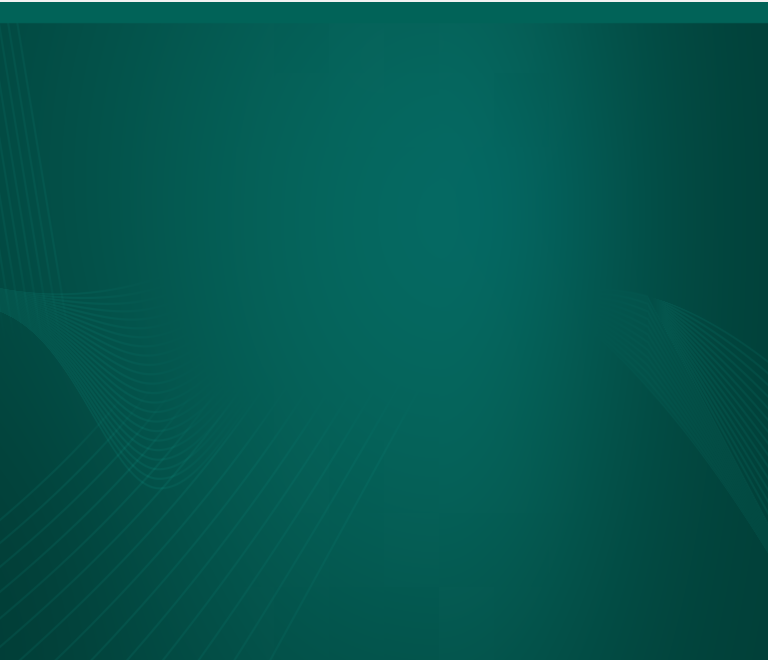
Give the GLSL for this background, as a Shadertoy shader.

```glsl
const vec3 DARK_TEAL = vec3(0.002, 0.240, 0.212);
const vec3 GLOW_TEAL = vec3(0.022, 0.408, 0.372);
const vec3 BLUE_TINT = vec3(-0.005, 0.004, 0.018);
const vec3 BAR_TEAL = vec3(0.002, 0.390, 0.345);
const vec3 LINE_TINT = vec3(0.012, 0.075, 0.068);
const vec2 GLOW_CENTER = vec2(0.57, 0.34);
const vec3 GLOW_REACH = vec3(0.54, 0.29, 0.87);   // left, right, vertical
const float BAR_DEPTH = 0.035;
const float RIM_DEPTH = 0.003;
const float LINE_WIDTH = 0.0024;
const float MESH_LINES = 22.0;
const float SWEEP_LINES = 13.0;
const float FAN_LINES = 14.0;
const float FOLD_LINES = 12.0;
const float STRAND_GAP = 0.012;
const vec2 PATCH_GRID = vec2(14.0, 9.0);
const float PATCH_STRENGTH = 0.007;

float hash(vec2 p) {
    vec3 q = fract(vec3(p.xyx) * 0.1031);
    q += dot(q, q.yzx + 33.33);
    return fract((q.x + q.y) * q.z);
}

// Soft window between two limits
float band(float v, float lo, float hi, float soft) {
    return smoothstep(lo - soft, lo + soft, v) * (1.0 - smoothstep(hi - soft, hi + soft, v));
}

// Thin strokes wherever the phase is a whole number
float strokes(float phase) {
    float slope = length(vec2(dFdx(phase), dFdy(phase))) * iResolution.y;
    float dist = abs(fract(phase - 0.5) - 0.5) / max(slope, 0.001);
    float pixel = 1.0 / iResolution.y;
    return 1.0 - smoothstep(0.5 * LINE_WIDTH - 0.5 * pixel, 0.5 * LINE_WIDTH + pixel, dist);
}

// Net hanging from the left edge
float leftMesh(vec2 p) {
    float rise = (p.x - 0.078) / 0.182;
    float top = 0.4455 - 0.0485 * rise * rise;
    float sag = (p.x - 0.208) / (p.x < 0.208 ? 0.124 : 0.150);
    float bottom = 0.455 + 0.285 * exp(-sag * sag);
    float t = (p.y - top) / (bottom - top);
    float fade = 1.0 - smoothstep(0.19, 0.34, p.x + 0.12 * (1.0 - t));
    return (strokes(t * MESH_LINES) * 0.55 + 0.04) * band(t, -0.01, 1.01, 0.01) * fade;
}

// Diagonal curves rising from the lower left
float lowerSweep(vec2 p) {
    float s = (p.y - 0.697) / 0.303;
    float bend = 0.078 * s * s;
    float t = (p.x - 0.085 + 0.26 * s + bend) / (0.41 + 0.117 * s + bend);
    float fade = smoothstep(0.57, 0.72, p.y) * mix(1.0, 0.55, smoothstep(0.1, 0.45, p.x));
    return strokes(t * SWEEP_LINES) * band(t, -0.02, 1.02, 0.01) * fade * 0.6;
}

// Steep strands at the upper left
float upperStrands(vec2 p) {
    float edge = 0.023 + 0.141 * (p.y - 0.038);
    float phase = (edge - p.x) / STRAND_GAP;
    float fade = 1.0 - smoothstep(0.38, 0.53, p.y);
    return strokes(phase) * smoothstep(-0.4, -0.2, phase) * fade * 0.45;
}

// Folded ribbon at the right edge
float rightRibbon(vec2 p) {
    float upper = 0.439 + 0.109 * pow(max(p.x - 0.794, 0.0) / 0.206, 1.7);
    float fold = 0.47 + 2.21 * (p.x - 0.853);
    float run = p.x - 0.775;
    float lower = 0.508 + 1.047 * run + 1.88 * run * run;
    float fanT = (p.y - upper) / max(fold - upper, 0.005);
    float fan = strokes(fanT * FAN_LINES) * band(fanT, -0.01, 1.0, 0.01);
    fan *= smoothstep(0.845, 0.87, p.x);
    float top = max(upper, fold);
    float foldT = (p.y - top) / max(lower - top, 0.005);
    float sheet = band(foldT, 0.0, 1.0, 0.02);
    float weave = (0.22 + 0.22 * strokes(foldT * FOLD_LINES)) * sheet;
    return (fan * 0.55 + weave) * smoothstep(0.765, 0.86, p.x);
}

// Off-center glow with a darker lower left
vec3 background(vec2 p) {
    vec2 d = p - GLOW_CENTER;
    d /= vec2(d.x < 0.0 ? GLOW_REACH.x : GLOW_REACH.y, GLOW_REACH.z);
    vec3 color = mix(DARK_TEAL, GLOW_TEAL, exp(-dot(d, d)));
    vec2 corner = (p - vec2(0.0, 0.88)) / vec2(0.22, 0.36);
    color *= 1.0 - 0.11 * exp(-dot(corner, corner));
    vec2 tint = (p - vec2(0.66, 0.31)) / vec2(0.16, 0.18);
    color += BLUE_TINT * exp(-dot(tint, tint));
    // Faint blocky patches above and below the center
    float zone = band(p.x, 0.33, 0.73, 0.06) * smoothstep(0.12, 0.38, abs(p.y - 0.42));
    return color + (hash(floor(p * PATCH_GRID)) - 0.5) * PATCH_STRENGTH * zone;
}

void mainImage(out vec4 fragColor, in vec2 fragCoord) {
    vec2 p = fragCoord / iResolution.xy;
    p.y = 1.0 - p.y;   // depth below the top edge
    float pixel = 1.0 / iResolution.y;

    float lines = leftMesh(p) + lowerSweep(p) + upperStrands(p) + rightRibbon(p);
    vec3 color = background(p) + LINE_TINT * lines;

    // Top bar and its bright rim
    float bar = 1.0 - smoothstep(BAR_DEPTH - pixel, BAR_DEPTH + pixel, p.y);
    color = mix(color, BAR_TEAL, bar);
    float rim = 1.0 - smoothstep(RIM_DEPTH - 0.5 * pixel, RIM_DEPTH + 0.5 * pixel, p.y);
    color = mix(color, vec3(0.95), rim);
    fragColor = vec4(color, 1.0);
}
```
